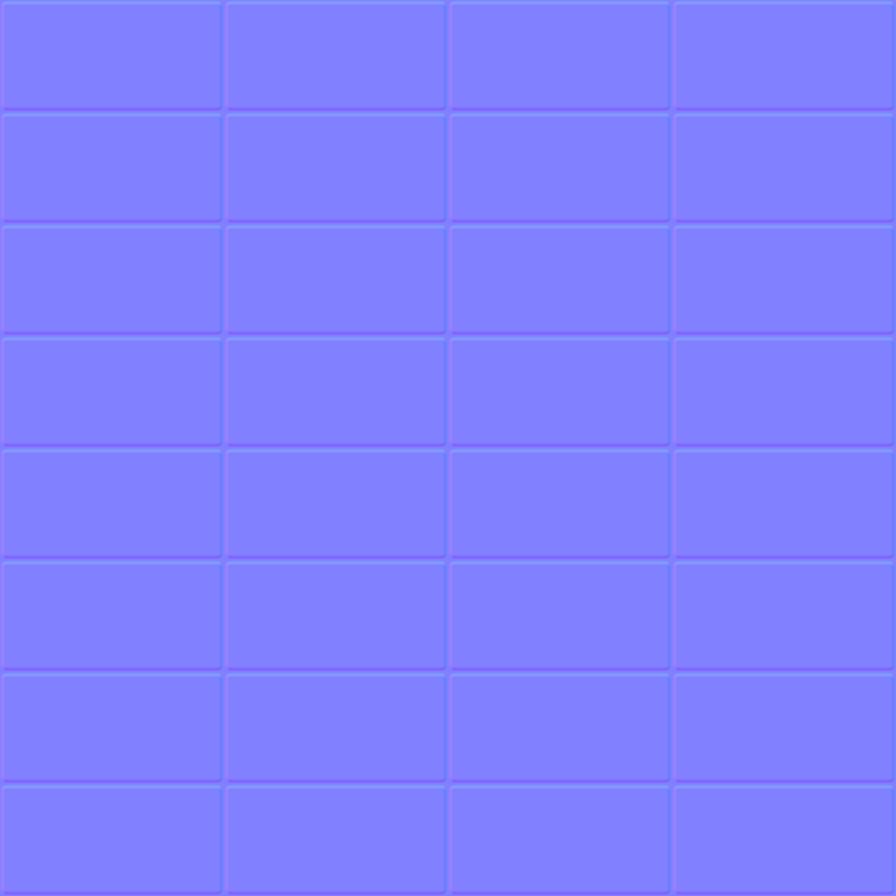
Write a three.js fragment shader that draws this texture map.

```glsl
// Tangent-space normal map of stacked rectangular tiles, 4 across and 8 up.
// Each cell holds a rounded box; a narrow bevel along its outline tilts the
// flat normal along the gradient of the box distance.
varying vec2 vUv;

// Signed distance to a rounded box in x, its outward direction in yz.
vec3 roundedBox(vec2 p, vec2 halfSize, float radius) {
  vec2 q = abs(p) - halfSize + radius;
  vec2 corner = max(q, 0.0);
  float inner = max(q.x, q.y);
  float dist = length(corner) + min(inner, 0.0) - radius;
  vec2 direction = inner > 0.0
    ? corner / max(length(corner), 1e-6)
    : (q.x > q.y ? vec2(1.0, 0.0) : vec2(0.0, 1.0));
  return vec3(dist, direction * sign(p));
}

void main() {
  // Tile grid, with local coordinates kept in canvas units
  vec2 grid = vec2(4.0, 8.0);
  vec2 local = (fract(vUv * grid) - 0.5) / grid;

  // Outline of the tile, set in from the middle of the joint
  vec3 tile = roundedBox(local, 0.5 / grid - 0.0031, 0.004);

  // Soft bevel: steepest on the outline, flat on the face and in the joint
  float offset = tile.x / 0.0017;
  float bevel = exp(-offset * offset);
  vec2 slope = bevel * tile.yz * vec2(-0.21, 0.245);

  // Pack the unit normal into colour
  vec3 normal = vec3(slope, sqrt(1.0 - dot(slope, slope)));
  vec3 colour = normal * 0.5 + vec3(0.505, 0.502, 0.5);
  gl_FragColor = vec4(colour, 1.0);
}
```
